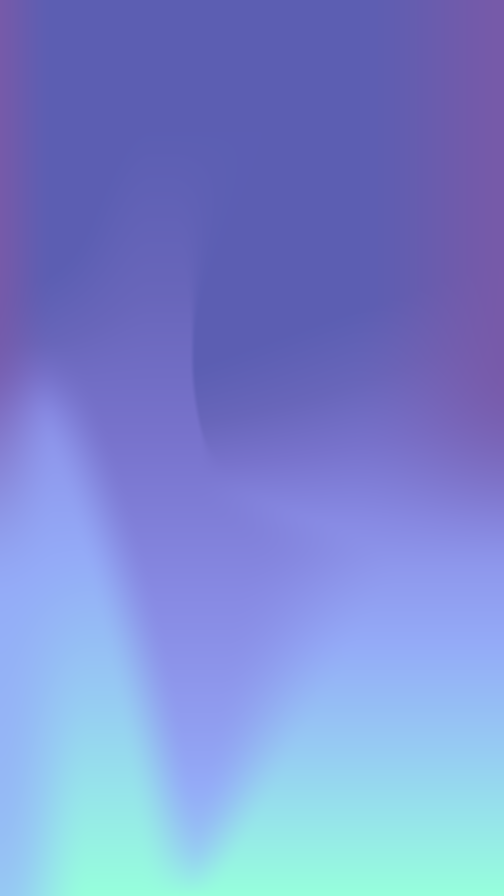
Reproduce this background procedurally as a Shadertoy shader.

```glsl
// Soft folded gradient: violet sky sinking through blue into mint, with two curved folds.

// Colour ramp, from the mint floor up to the deep violet top
const int STOPS = 9;
const float LEVEL[STOPS] = float[](0.0, 0.09, 0.16, 0.28, 0.36, 0.42, 0.50, 0.57, 0.65);
const vec3 RAMP[STOPS] = vec3[](
    vec3(0.59, 1.00, 0.86), vec3(0.59, 0.89, 0.92), vec3(0.59, 0.80, 0.95),
    vec3(0.58, 0.67, 0.97), vec3(0.56, 0.60, 0.93), vec3(0.53, 0.54, 0.89),
    vec3(0.47, 0.45, 0.80), vec3(0.41, 0.40, 0.73), vec3(0.36, 0.37, 0.70));
const vec3 MAUVE = vec3(0.47, 0.35, 0.66);

// Fold shapes
const float FOLD_FOOT = 0.40;      // x where both folds meet the floor
const float LEFT_SOFTNESS = 0.12;
const float CREASE_X = 0.382;      // leftmost point of the dark crease
const float CREASE_Y = 0.60;
const float CREASE_WIDTH = 0.006;

vec3 rampColor(float level) {
    vec3 color = RAMP[0];
    for (int i = 1; i < STOPS; i++) {
        float t = clamp((level - LEVEL[i - 1]) / (LEVEL[i] - LEVEL[i - 1]), 0.0, 1.0);
        color = mix(color, RAMP[i], t);
    }
    return color;
}

// Each layer bends the height into a position on the colour ramp
float leftLevel(vec2 p) {
    float rim = (1.0 - smoothstep(0.0, 0.18, p.x)) * (1.0 - smoothstep(0.0, 0.45, p.y));
    return 0.74 * p.y + 0.16 * smoothstep(0.50, 0.68, p.y) + 0.17 * rim;
}

float middleLevel(vec2 p) {
    float shade = (1.0 - smoothstep(0.05, 0.30, p.x)) * smoothstep(0.55, 0.75, p.y);
    return 0.44 * p.y + 0.275 * (1.0 - exp(-14.0 * p.y)) + 0.1 * shade;
}

float rightLevel(vec2 p) {
    return p.y + 0.2 * (0.7 - p.x) * smoothstep(0.40, 0.60, p.y);
}

// Coverage of the left fold, fading towards its curved right edge
float leftMask(vec2 p) {
    float edge = FOLD_FOOT - 0.148 * p.y - 0.43 * p.y * p.y;
    return 1.0 - smoothstep(edge - LEFT_SOFTNESS, edge + 0.01, p.x);
}

// Coverage of the right layer: a crisp crease above, a broad diagonal below
float rightMask(vec2 p) {
    float rise = p.y - CREASE_Y;
    float crease = CREASE_X + (rise < 0.0 ? 2.7 : 0.83) * rise * rise;
    float diagonal = FOLD_FOOT + 0.65 * p.y;
    float center = mix(diagonal, crease, smoothstep(0.36, 0.46, p.y));
    float width = CREASE_WIDTH
        + (0.03 + 0.35 * p.y) * (1.0 - smoothstep(0.34, 0.52, p.y))
        + 0.08 * smoothstep(0.62, 0.85, p.y);
    return smoothstep(center - width, center + width, p.x);
}

void mainImage(out vec4 fragColor, in vec2 fragCoord) {
    vec2 p = fragCoord / iResolution.xy;

    // Stack the layers
    vec3 color = mix(rampColor(middleLevel(p)), rampColor(rightLevel(p)), rightMask(p));
    color = mix(color, rampColor(leftLevel(p)), leftMask(p));

    // Mauve glow along the upper sides
    float leftGlow = (1.0 - smoothstep(-0.02, 0.11, p.x)) * smoothstep(0.32, 0.72, p.y);
    float rightGlow = smoothstep(0.68, 1.04, p.x) * smoothstep(0.36, 0.60, p.y);
    color = mix(color, MAUVE, max(leftGlow, rightGlow));

    fragColor = vec4(color, 1.0);
}
```
